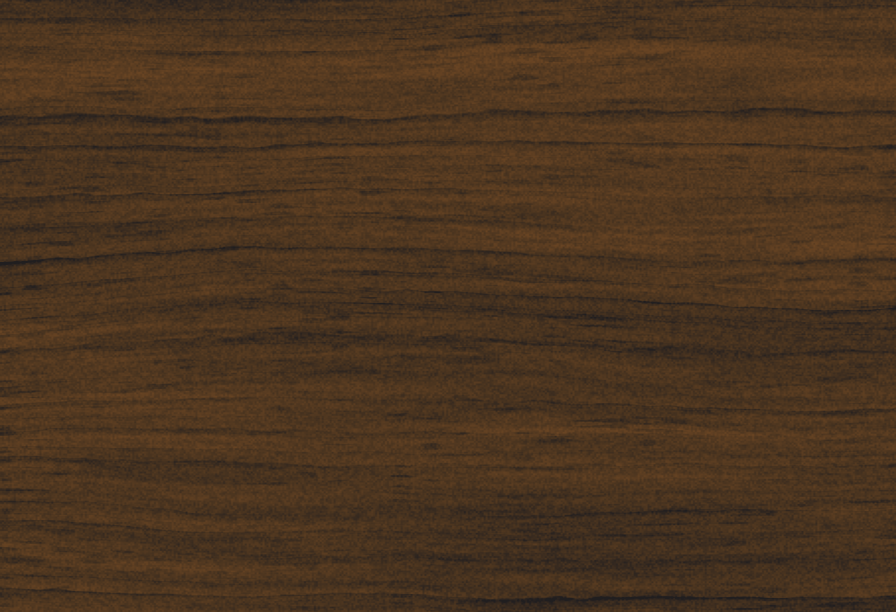
This texture is drawn by a Shadertoy shader. Its source:

```glsl
// Dark walnut veneer with a horizontal grain.
// Warped height drives growth rings with a sharp upper edge and a soft tail;
// stretched value noise adds bands, fibres and pores, fine noise the speckle.

float hash(vec2 p) {
    vec3 q = fract(vec3(p.xyx) * 0.1031);
    q += dot(q, q.yzx + 33.33);
    return fract((q.x + q.y) * q.z);
}

float noise(vec2 p) {
    vec2 cell = floor(p);
    vec2 f = fract(p);
    f = f * f * (3.0 - 2.0 * f);
    float low = mix(hash(cell), hash(cell + vec2(1, 0)), f.x);
    float high = mix(hash(cell + vec2(0, 1)), hash(cell + vec2(1, 1)), f.x);
    return mix(low, high, f.y);
}

// Noise centred on zero, shifted by a seed so layers do not line up
float layer(vec2 p, vec2 scale, float seed) {
    return noise(p * scale + seed * vec2(17.3, 31.7)) - 0.5;
}

// Bend the straight grain into long, slightly wavering lines
vec2 warpGrain(vec2 p) {
    p.y += 0.060 * layer(p, vec2(1.3, 2.5), 1.0)
         + 0.014 * layer(p, vec2(4.0, 9.0), 2.0)
         + 0.004 * layer(p, vec2(15.0, 30.0), 3.0);
    return p;
}

// Darkness of the growth rings; each ring fades downwards from its edge
float growthRings(vec2 p, float count, float seed) {
    float ring = 100.0 - count * p.y
               + 1.6 * layer(vec2(0.0, p.y), vec2(1.0, 9.0), seed)
               + 0.12 * layer(p, vec2(28.0, 110.0), seed + 1.0);
    float id = floor(ring);
    float f = fract(ring);
    float decay = mix(5.0, 15.0, hash(vec2(id, seed)));
    float strength = 0.2 + 0.8 * hash(vec2(id, seed + 5.0));
    float along = 0.35 + 1.1 * noise(vec2(p.x * 2.2 + id * 7.1, id));
    return strength * along * smoothstep(0.0, 0.08, f) * exp(-decay * f);
}

void mainImage(out vec4 fragColor, in vec2 fragCoord) {
    vec2 p = fragCoord / iResolution.y;
    vec2 grain = warpGrain(p);

    // Broad bands, streaks and fibres
    float tone = 0.69;
    tone += 0.60 * layer(grain, vec2(0.8, 7.0), 4.0);
    tone += 0.42 * layer(grain, vec2(1.6, 42.0), 5.0);
    tone += 0.40 * layer(grain, vec2(6.0, 130.0), 6.0);

    // Main rings and a fainter, denser set
    tone -= 1.25 * growthRings(grain, 22.0, 7.0);
    tone -= 0.45 * growthRings(grain, 47.0, 11.0);

    // Short dark pores, thicker in some patches
    float pores = smoothstep(0.15, 0.42, layer(grain, vec2(20.0, 190.0), 13.0));
    tone -= pores * (0.30 + 0.5 * layer(grain, vec2(3.0, 14.0), 14.0));

    // Fine speckle of the surface
    tone += 0.55 * layer(p, vec2(310.0, 340.0), 15.0);
    tone += 0.22 * layer(p, vec2(110.0, 170.0), 16.0);

    // From dark umber through walnut to warm brown
    tone = clamp(tone, -0.35, 1.3);
    vec3 umber = vec3(0.19, 0.15, 0.12);
    vec3 walnut = vec3(0.28, 0.198, 0.12);
    vec3 warmBrown = vec3(0.36, 0.24, 0.13);
    vec3 color = tone < 0.5 ? mix(umber, walnut, tone * 2.0)
                            : mix(walnut, warmBrown, tone * 2.0 - 1.0);
    fragColor = vec4(color, 1.0);
}
```
